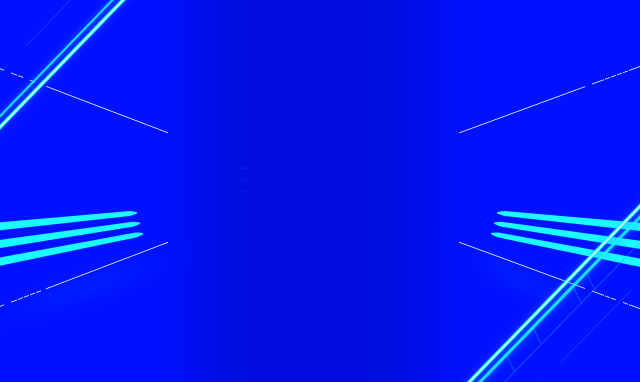
Reproduce this background procedurally as a WebGL 1 fragment shader.

```glsl
precision highp float;
uniform vec2 u_resolution;

const float ASPECT = 1.673;
const vec3 SIDE_BLUE = vec3(0.0, 0.065, 1.0);
const vec3 CENTRE_BLUE = vec3(0.0, 0.05, 0.87);
const vec3 HAZE_BLUE = vec3(0.0, 0.2, 1.0);
const vec3 CYAN = vec3(0.1, 0.99, 1.0);
const vec3 SKY = vec3(0.13, 0.62, 1.0);
const vec3 WHITE = vec3(0.9, 1.0, 1.0);
const vec2 ROOM_CENTRE = vec2(0.820, 0.509);
const vec2 CORNER = vec2(0.380, 0.143);
const float BAR_CENTRE = 0.829;
const float HAIRLINE = 0.0010;
const float CORE_WIDTH = 0.0030;
const float TWIN_OFFSET = 0.020;
const float RAIL_OFFSET = 0.066;
const float RUNG_SPACING = 0.050;

float hash(float n) {
  return fract(sin(n * 127.1) * 43758.5453);
}

// Antialiased coverage of a shape with the given half width
float stroke(float d, float halfWidth) {
  return clamp((halfWidth - abs(d)) * u_resolution.y + 0.5, 0.0, 1.0);
}

// Along and across coordinates of a line through a and b
vec2 lineSpace(vec2 p, vec2 a, vec2 b) {
  vec2 dir = normalize(b - a);
  vec2 r = p - a;
  return vec2(dot(r, dir), dot(r, vec2(dir.y, -dir.x)));
}

vec3 background(vec2 p) {
  float x = p.x / ASPECT;
  float shade = smoothstep(0.22, 0.40, x) * (1.0 - smoothstep(0.56, 0.78, x));
  return mix(SIDE_BLUE, CENTRE_BLUE, shade);
}

// Soft reflections below the bars
float haze(vec2 p) {
  vec2 left = lineSpace(p, vec2(0.22, 0.245), vec2(0.36, 0.295));
  vec2 right = lineSpace(p, vec2(1.36, 0.27), vec2(1.50, 0.20));
  left /= vec2(0.17, 0.035);
  right /= vec2(0.11, 0.035);
  return exp(-dot(left, left)) + exp(-dot(right, right));
}

// Receding room edges, broken near the frame
float roomEdges(vec2 p) {
  vec2 r = p - ROOM_CENTRE;
  vec2 q = abs(r);
  float slope = r.x < 0.0 ? 0.382 : 0.368;
  float d = (q.y - CORNER.y - slope * (q.x - CORNER.x)) / sqrt(1.0 + slope * slope);
  float quadrant = step(0.0, r.x) + 2.0 * step(0.0, r.y);
  float cell = q.x * 62.0;
  float dash = step(0.4, hash(floor(cell) + 17.0 * quadrant)) * step(0.15, fract(cell));
  float solid = 1.0 - step(0.70, q.x);
  return stroke(d, HAIRLINE) * step(CORNER.x, q.x) * max(solid, dash);
}

// Three mirrored bars with tapered tips
float lightBars(vec2 p) {
  vec2 q = vec2(abs(p.x - BAR_CENTRE), p.y);
  float cover = 0.0;
  for (int i = 0; i < 3; i++) {
    float k = float(i);
    vec2 tip = vec2(0.471 - 0.008 * k, 0.443 - 0.0272 * k);
    vec2 tail = vec2(0.835, 0.407 - 0.0465 * k);
    vec2 l = lineSpace(q, tip, tail);
    float taper = smoothstep(-0.012, 0.022, l.x);
    float halfWidth = taper * mix(0.0062, 0.0105, clamp(l.x / 0.37, 0.0, 1.0));
    cover = max(cover, stroke(l.y, halfWidth) * step(0.0, l.x));
  }
  return cover;
}

// Bright beam with a dimmer twin beside it
vec3 addBeam(vec3 col, vec2 l, float twin, float twinWidth) {
  float d = abs(l.y);
  float t = abs(l.y - twin);
  col = mix(col, SKY, 0.55 * exp(-d / 0.006));
  col = mix(col, SKY, 0.6 * exp(-t / (2.0 * twinWidth)));
  col = mix(col, CYAN, 0.8 * stroke(t, twinWidth));
  col = mix(col, CYAN, stroke(d, CORE_WIDTH * 1.6));
  return mix(col, WHITE, stroke(d, CORE_WIDTH * 0.6));
}

// Thin broken rail parallel to a beam
float brokenRail(vec2 l, float offset) {
  return stroke(l.y - offset, HAIRLINE) * step(0.3, hash(floor(l.x * 30.0) + 5.0));
}

// Rail and slanted rungs hanging from a beam
float truss(vec2 l) {
  float phase = l.x + 0.35 * l.y;
  float rung = stroke(mod(phase, RUNG_SPACING) - 0.5 * RUNG_SPACING, HAIRLINE);
  float inside = step(TWIN_OFFSET, l.y) * step(l.y, RAIL_OFFSET);
  float visible = step(0.35, hash(floor(phase / RUNG_SPACING)));
  return max(rung * inside * visible, stroke(l.y - RAIL_OFFSET, HAIRLINE));
}

// Faint stacked ticks on the central wall
float wallTicks(vec2 p) {
  float row = mod(p.y - 0.425, 0.030) - 0.015;
  float rows = step(0.425, p.y) * step(p.y, 0.575);
  float left = stroke(p.x - 0.637, 0.010) * smoothstep(0.38, 0.58, p.y);
  float right = 0.25 * stroke(p.x - 0.989, 0.004) * step(0.54, p.y);
  return stroke(row, 0.002) * rows * (left + right);
}

void main() {
  vec2 p = gl_FragCoord.xy / u_resolution * vec2(ASPECT, 1.0);
  vec3 col = background(p);
  col = mix(col, HAZE_BLUE, 0.35 * haze(p));
  col = mix(col, HAZE_BLUE, 0.4 * wallTicks(p));
  col = mix(col, CYAN, lightBars(p));
  col = mix(col, WHITE, roomEdges(p));

  // Upper left and lower right diagonals
  vec2 upper = lineSpace(p, vec2(0.0, 0.667), vec2(0.322, 1.0));
  vec2 lower = lineSpace(p, vec2(1.227, 0.0), vec2(1.673, 0.460));
  col = mix(col, SKY, 0.35 * brokenRail(upper, -0.099));
  col = mix(col, SKY, 0.55 * truss(lower));
  col = mix(col, SKY, 0.35 * brokenRail(lower, 0.136));
  col = addBeam(col, upper, -TWIN_OFFSET, 0.0026);
  col = addBeam(col, lower, TWIN_OFFSET, 0.0040);
  gl_FragColor = vec4(col, 1.0);
}
```
